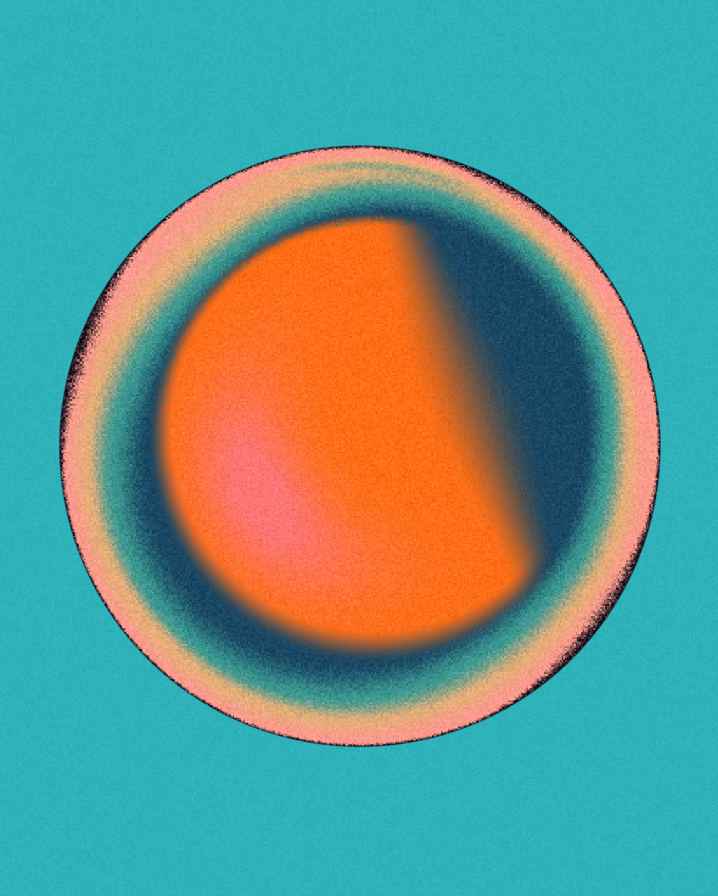
This background is drawn by a Shadertoy shader. Its source:

```glsl
// A grainy glass-like orb on flat turquoise: an orange core fading into navy,
// wrapped by a navy-teal-peach-pink shell. The shell colour follows the relative
// distance between an inner circle and the rim, bent by the polar angle.

float hash(vec2 p) {
    vec3 q = fract(vec3(p.xyx) * 0.1031);
    q += dot(q, q.yzx + 33.33);
    return fract((q.x + q.y) * q.z);
}

// Soft bump around a direction, both angles in radians
float lobe(float angle, float centre, float sharpness) {
    return exp(sharpness * (cos(angle - centre) - 1.0));
}

float bell(float x) {
    return exp(-x * x);
}

vec3 shellColor(float s) {
    vec3 c = mix(vec3(0.10, 0.28, 0.39), vec3(0.23, 0.60, 0.57), smoothstep(0.10, 0.47, s));
    c = mix(c, vec3(0.91, 0.68, 0.47), smoothstep(0.43, 0.74, s));
    return mix(c, vec3(0.98, 0.60, 0.55), smoothstep(0.70, 0.92, s));
}

void mainImage(out vec4 fragColor, in vec2 fragCoord) {
    // Canvas height is one unit, origin in the middle
    vec2 p = (fragCoord - 0.5 * iResolution.xy) / iResolution.y;
    float pixel = 1.0 / iResolution.y;
    vec2 cell = floor(fragCoord / iResolution.y * 512.0);
    float grain = hash(cell) + hash(cell + 71.7) - 1.0;

    // Outer rim and inner core distances
    vec2 fromRim = p - vec2(0.001, 0.0);
    vec2 fromCore = p - vec2(0.017, 0.017);
    float angle = atan(fromRim.y, fromRim.x);
    float inside = 0.3355 + 0.002 * sin(angle) - length(fromRim);
    float coreDist = length(fromCore) - 0.238;

    // Shell: relative depth, with wider pink on one diagonal
    float depth = coreDist / max(inside + coreDist, 0.01);
    depth += 0.12 * smoothstep(0.05, 0.2, fromCore.x) * smoothstep(-0.15, 0.0, fromCore.y);
    float bend = 1.0 + 0.38 * sin(2.0 * angle) + 0.25 * cos(angle + 1.92);
    float s = pow(clamp(depth, 0.0, 1.0), bend);
    s -= 0.20 * bell((inside - 0.021) / 0.007) * lobe(angle, 1.6, 9.0);
    s += 0.07 * bell((inside - 0.032) / 0.010) * lobe(angle, -2.3, 6.0);
    vec3 orb = shellColor(s + 0.03 * grain);

    // Core: orange with a pink crescent, cut by a slanted soft shadow
    float coreAngle = atan(fromCore.y, fromCore.x);
    float crescent = bell((coreDist + 0.092) / 0.060) * lobe(coreAngle, 3.67, 2.6);
    vec3 core = mix(vec3(1.0, 0.43, 0.08), vec3(1.0, 0.46, 0.46), min(1.15 * crescent, 1.0));
    float edgeSoft = 0.014 - 0.006 * sin(coreAngle);
    float coreMask = 1.0 - smoothstep(-edgeSoft, edgeSoft, coreDist + 0.004 * grain);
    float shadowLine = p.x - 0.056 - 0.37 * (0.24 - p.y);
    float shadowSoft = 0.030 + 0.034 * bell((p.y - 0.06) / 0.14);
    float lit = 1.0 - smoothstep(-shadowSoft, shadowSoft, shadowLine + 0.008 * grain);
    orb = mix(orb, core, coreMask * lit);

    // Dark rim, thickened in three places and broken up by grain
    float thick = lobe(angle, 2.79, 22.0) + 0.9 * lobe(angle, -0.62, 20.0)
                + 0.45 * lobe(angle, 1.05, 24.0);
    float rimWidth = 0.0042 + 0.017 * thick;
    float rim = 1.0 - smoothstep(0.0, rimWidth, inside + 0.3 * rimWidth * grain);
    orb = mix(orb, vec3(0.09, 0.07, 0.12), rim);

    // Composite over the flat backdrop and add film grain
    float mask = smoothstep(-pixel, pixel, inside);
    vec3 color = mix(vec3(0.185, 0.695, 0.73), orb, mask);
    color += grain * mix(0.025, 0.055, mask);
    fragColor = vec4(clamp(color, 0.0, 1.0), 1.0);
}
```
